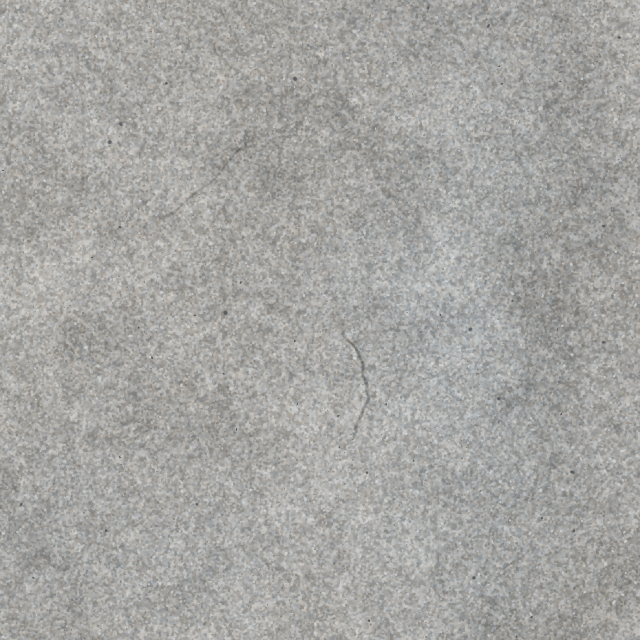
A three.js fragment shader for this texture:

```glsl
varying vec2 vUv;

vec3 hash3(vec2 p) {
  vec3 q = fract(p.xyx * vec3(0.1031, 0.1030, 0.0973));
  q += dot(q, q.yxz + 33.33);
  return fract((q.xxy + q.yzz) * q.zyx);
}

// Cellular noise: random tints blended by distance, centred on zero
vec3 cells(vec2 p, float sharpness) {
  vec2 id = floor(p);
  vec3 sum = vec3(0.0);
  float total = 0.0;
  for (int y = -1; y <= 1; y++) {
    for (int x = -1; x <= 1; x++) {
      vec2 cell = id + vec2(float(x), float(y));
      vec2 away = cell + hash3(cell).xy - p;
      float weight = exp(-sharpness * dot(away, away));
      sum += weight * (hash3(cell + 71.7) - 0.5);
      total += weight;
    }
  }
  return sum / total;
}

// Scattered, slightly stretched flecks; radius is a share of the cell
float flecks(vec2 p, float density, float radius) {
  vec2 id = floor(p);
  vec3 place = hash3(id);
  vec3 form = hash3(id + 37.3);
  vec2 d = fract(p) - 0.3 - 0.4 * place.xy;
  float turn = 6.283 * form.x;
  d = mat2(cos(turn), sin(turn), -sin(turn), cos(turn)) * d;
  d.x *= 1.0 + 0.8 * form.y;
  float size = radius * mix(0.5, 1.0, form.z * form.z);
  float mask = 1.0 - smoothstep(size * 0.4, size * 1.15, length(d));
  return mask * step(place.z, density);
}

float stain(vec2 p, vec2 centre, vec2 radius) {
  vec2 d = (p - centre) / radius;
  return exp(-dot(d, d));
}

// Line mask that fades out towards both ends
float crack(float offset, float along, vec2 span, float width) {
  float ends = smoothstep(span.x, span.x + 0.07, along)
             * (1.0 - smoothstep(span.y - 0.03, span.y, along));
  return ends * (1.0 - smoothstep(width * 0.1, width, abs(offset)));
}

void main() {
  vec2 p = vUv;
  vec2 warped = p + 0.03 * sin(p.yx * 13.0 + vec2(1.0, 4.0))
                  + 0.012 * sin(p.yx * 31.0 + vec2(2.6, 0.5));

  // Broad weathering
  float tone = 0.016 * stain(warped, vec2(0.47, 0.45), vec2(0.3));
  tone += 0.014 * stain(warped, vec2(0.72, 0.5), vec2(0.09, 0.4));
  tone -= 0.040 * stain(warped, vec2(0.87, 0.68), vec2(0.07, 0.24));
  tone -= 0.035 * stain(warped, vec2(0.63, 0.48), vec2(0.07, 0.05));
  tone -= 0.028 * stain(warped, vec2(0.62, 0.65), vec2(0.04, 0.07));
  tone -= 0.028 * stain(warped, vec2(0.68, 0.95), vec2(0.08));
  tone -= 0.028 * stain(warped, vec2(0.03, 0.12), vec2(0.14, 0.1));
  tone -= 0.035 * stain(warped, vec2(0.95, 0.05), vec2(0.2, 0.12));
  tone -= 0.025 * stain(warped, vec2(0.14, 0.65), vec2(0.12, 0.06));

  // Clouds, then sand grains
  tone += 0.055 * cells(warped * 4.0 + 9.0, 5.0).x;
  tone += 0.05 * cells(warped * 11.0 + 23.0, 4.0).x;
  tone += 0.05 * cells(p * 30.0 + 5.0, 4.0).x;
  tone += 0.06 * cells(p * 80.0, 4.0).x;
  vec3 coarse = cells(p * 165.0 + 13.0, 5.0);
  vec3 fine = cells(p * 290.0 + 41.0, 6.0);
  tone += 0.11 * coarse.x + 0.18 * fine.x;

  // Warm left side, cool band on the right
  float cool = stain(warped, vec2(0.73, 0.45), vec2(0.17, 0.5))
             + 0.5 * stain(warped, vec2(0.25, 0.15), vec2(0.3, 0.15))
             + 0.3 * cells(warped * 7.0 + 61.0, 4.0).y;
  vec3 color = vec3(0.653, 0.648, 0.634) + tone;
  color += cool * vec3(-0.014, 0.0, 0.014);
  color += vec3(0.02, 0.0, -0.02) * (coarse.y + fine.y);

  // Pale chips, rusty chips and dark pits
  color = mix(color, vec3(0.83, 0.84, 0.84), 0.75 * flecks(p * 62.0, 0.09, 0.27));
  color = mix(color, vec3(0.78, 0.78, 0.77), 0.5 * flecks(p * 115.0 + 7.3, 0.10, 0.29));
  color = mix(color, vec3(0.62, 0.52, 0.44), 0.5 * flecks(p * 50.0 + 19.6, 0.03, 0.20));
  color = mix(color, vec3(0.46, 0.45, 0.43), 0.6 * flecks(p * 105.0 + 3.8, 0.09, 0.28));
  color = mix(color, vec3(0.30, 0.31, 0.33), 0.8 * flecks(p * 44.0 + 29.1, 0.035, 0.20));

  // Two hairline cracks, the bowed one with a lit edge
  float wobble = 0.0025 * sin(p.y * 95.0) + 0.001 * sin(p.y * 230.0);
  float bow = p.x - 0.573 + 4.5 * (p.y - 0.39) * (p.y - 0.39) + wobble;
  float u = p.x - 0.272;
  float bend = (p.y - 0.66 - 0.5 * (u + sqrt(u * u + 0.0004))) * 0.8
             + 0.003 * sin(p.x * 80.0);
  color -= 0.15 * crack(bow, p.y, vec2(0.28, 0.495), 0.0045);
  color += 0.04 * crack(bow + 0.006, p.y, vec2(0.30, 0.49), 0.005);
  color -= 0.09 * crack(bend, p.x, vec2(0.20, 0.40), 0.0038);

  gl_FragColor = vec4(clamp(color, 0.0, 1.0), 1.0);
}
```
